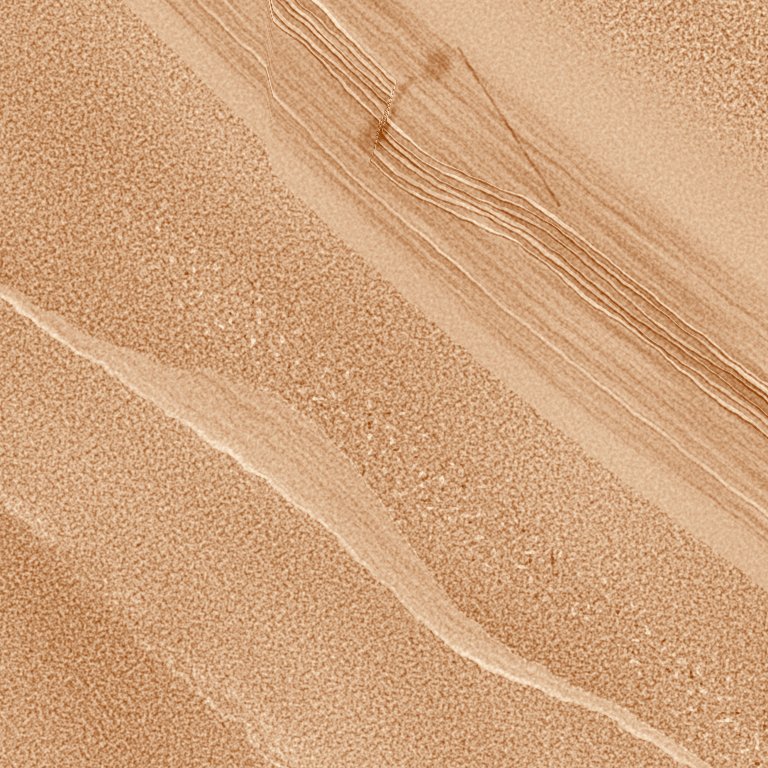
This texture is drawn by a Shadertoy shader. Its source:

```glsl
const vec3 DARK_SAND = vec3(0.70, 0.46, 0.27);
const vec3 MID_SAND = vec3(0.84, 0.67, 0.52);
const vec3 PALE_SAND = vec3(0.93, 0.82, 0.70);

float hash(vec2 p) {
    vec3 q = fract(vec3(p.xyx) * 0.1031);
    q += dot(q, q.yzx + 33.33);
    return fract((q.x + q.y) * q.z);
}

vec2 gradient(vec2 cell) {
    float angle = 6.2832 * hash(cell);
    return vec2(cos(angle), sin(angle));
}

float gradientNoise(vec2 p) {
    p += 200.0;
    vec2 i = floor(p), f = p - i;
    vec2 u = f * f * f * (f * (f * 6.0 - 15.0) + 10.0);
    vec2 e = vec2(1.0, 0.0);
    float low = mix(dot(gradient(i), f), dot(gradient(i + e), f - e), u.x);
    float high = mix(dot(gradient(i + e.yx), f - e.yx), dot(gradient(i + 1.0), f - 1.0), u.x);
    return mix(low, high, u.y);
}

float bell(float x, float center, float width) {
    float d = (x - center) / width;
    return exp(-d * d);
}

float line(float d, float halfWidth, float blur) {
    return 1.0 - smoothstep(halfWidth - blur, halfWidth + blur, abs(d));
}

float segment(vec2 p, vec2 a, vec2 b) {
    vec2 ab = b - a;
    return length(p - a - ab * clamp(dot(p - a, ab) / dot(ab, ab), 0.0, 1.0));
}

// Fine bedding: noise stretched along the strata
float laminae(float along, float across, float density) {
    return gradientNoise(vec2(along * 4.0, across * density))
         + 0.8 * gradientNoise(vec2(along * 7.0 + 9.0, across * density * 2.3));
}

float grains(vec2 p) {
    vec2 r = mat2(0.8, 0.6, -0.6, 0.8) * p;
    return gradientNoise(r * 190.0) + 0.8 * gradientNoise(r.yx * 310.0 + 17.0);
}

// Pale and brown veins broken by a small fault
float veins(float along, float across, float blur) {
    float tone = -0.45 * bell(across, -0.012, 0.03);
    for (int i = 0; i < 6; i++) {
        float n = float(i);
        float wobble = 0.011 * gradientNoise(vec2(along * 7.0, n * 5.3));
        float swell = gradientNoise(vec2(along * 9.0 + 4.0, n * 7.7));
        float d = across + 0.048 - n * 0.014 - wobble;
        float width = max(0.0004, 0.0017 + 0.004 * swell);
        tone += (0.8 + 0.6 * hash(vec2(n, 3.0))) * line(d, width, blur);
        tone -= 0.9 * line(d + width + 0.0022, 0.0013, blur);
    }
    return tone;
}

vec3 sandRamp(float tone) {
    return tone < 1.0 ? mix(DARK_SAND, MID_SAND, tone) : mix(MID_SAND, PALE_SAND, tone - 1.0);
}

void mainImage(out vec4 fragColor, in vec2 fragCoord) {
    vec2 p = fragCoord / iResolution.xy;
    p.y = 1.0 - p.y;
    float blur = 0.8 / iResolution.y;
    float along = dot(p, vec2(0.75, 0.66));
    float across = dot(p, vec2(0.66, -0.75));
    float ragged = gradientNoise(p * 24.0) + 0.5 * gradientNoise(p * 65.0);
    float drift = gradientNoise(vec2(along * 2.5, across * 9.0));

    // Coarse sandstone with a diagonal trail of pebbles
    float tone = 0.86 + 0.35 * drift;
    float grainAmount = 1.55;
    float trail = bell(p.y - 0.8 * p.x, 0.17 + 0.05 * drift, 0.06) * smoothstep(0.0, 0.35, p.x);
    float pebble = gradientNoise(p * 105.0 + 31.0);
    tone += (0.2 + trail) * (smoothstep(0.25, 0.45, pebble) - 0.9 * smoothstep(0.32, 0.5, -pebble));

    // Pale wisps at the lower left
    float wisp = 0.65 + 0.9 * p.x - p.y + 0.018 * ragged;
    tone -= 0.2 * smoothstep(0.01, -0.05, wisp);
    float patchy = smoothstep(-0.35, 0.3, gradientNoise(vec2(along * 9.0, across * 28.0)));
    tone += 0.75 * patchy * smoothstep(-0.004, 0.004, wisp) * exp(-max(wisp, 0.0) * 38.0);
    tone += 0.8 * line(wisp + 0.014, 0.003, 0.003) * smoothstep(0.13, 0.2, p.x);

    // Lens-shaped lower band
    float lowerEdge = 0.39 + 0.68 * p.x + 0.055 * bell(p.x, 0.6, 0.14) + 0.009 * ragged;
    float thickness = 0.022 + 0.105 * bell(p.x, 0.4, 0.2);
    float rise = lowerEdge - p.y;
    float level = rise / thickness;
    float lens = smoothstep(-blur, blur, rise) * (1.0 - smoothstep(0.88, 1.05, level));
    float lensTone = 1.05 + 0.55 * exp(-max(rise, 0.0) * 34.0) + 0.55 * laminae(along, rise, 85.0);
    lensTone += 0.5 * line(rise - 0.004, 0.003, 0.002);
    tone -= 0.25 * smoothstep(0.9, 1.1, level) * exp(-max(rise - thickness, 0.0) * 18.0);
    tone = mix(tone, lensTone, lens);
    tone += 0.6 * line(rise - thickness, 0.0015, 0.0015) * smoothstep(0.3, 0.42, p.x);
    grainAmount = mix(grainAmount, 0.85, lens);

    // Main band, stepped where the fault meets its edge
    float bed = 0.885 * p.x - 0.115 + 0.035 * sin(3.6 * (p.x - 0.13)) - p.y;
    bed += 0.004 * ragged - 0.03 * (1.0 - smoothstep(0.345, 0.357, p.x));
    float band = smoothstep(-blur, blur, bed);
    float bedding = smoothstep(0.04, 0.06, bed) * (1.0 - smoothstep(0.36, 0.41, bed));
    float bandTone = mix(1.3, 0.92, bedding) + 0.25 * drift;
    bandTone += bedding * 0.75 * laminae(along, bed, 95.0);
    float thread = bed - 0.1 - 0.012 * gradientNoise(vec2(along * 5.0, 2.0));
    bandTone += 0.85 * line(thread, 0.0022, 0.0015) - 0.5 * line(thread + 0.005, 0.0015, 0.0015);
    float slip = p.x + 0.4 * p.y;
    float offset = 0.06 * smoothstep(0.557, 0.567, slip) * (1.0 - smoothstep(0.6, 0.84, slip));
    bandTone += veins(along, bed - 0.25 + offset, blur);

    // Dark cracks and stains along the fault
    vec2 bent = p + 0.006 * ragged;
    bandTone -= 0.9 * line(segment(bent, vec2(0.595, 0.06), vec2(0.73, 0.27)), 0.0018, 0.0015);
    bandTone -= 0.6 * line(segment(bent, vec2(0.535, 0.10), vec2(0.495, 0.18)), 0.004, 0.003);
    float stain = min(length(bent - vec2(0.57, 0.085)), length(bent - vec2(0.49, 0.175)));
    bandTone -= 0.7 * smoothstep(0.028, 0.008, stain + 0.012 * ragged);
    tone = mix(tone, bandTone, band);
    grainAmount = mix(grainAmount, 0.65, band);

    // Gritty upper right corner
    float corner = smoothstep(0.47, 0.64, bed + 0.03 * drift);
    tone -= 0.42 * corner;
    tone += 0.6 * corner * smoothstep(0.2, 0.45, pebble);
    grainAmount = mix(grainAmount, 1.8, corner);

    tone += grainAmount * grains(p);
    fragColor = vec4(clamp(sandRamp(clamp(tone, -0.9, 2.6)), 0.0, 1.0), 1.0);
}
```
